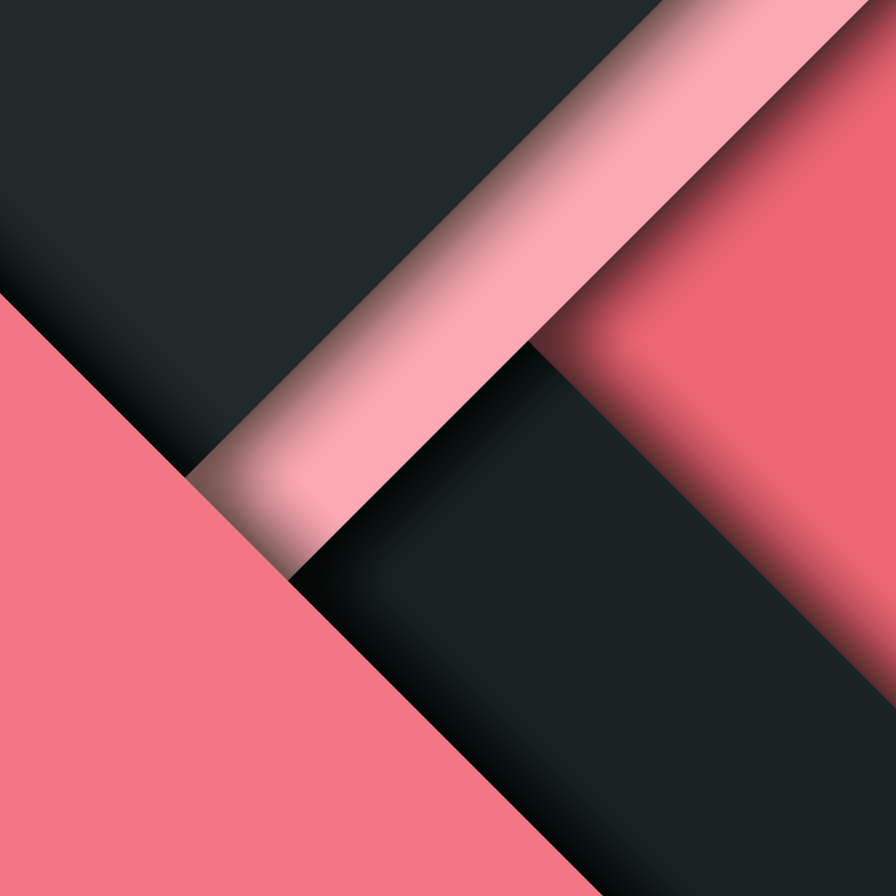
Reproduce this background procedurally as a three.js fragment shader.

```glsl
// Overlapping diagonal paper sheets in pink and charcoal with soft shadows.
varying vec2 vUv;

const float EDGE_SOFTNESS = 0.0009;
const float SHADOW_WIDTH = 0.096;

// Signed distance from a line; positive on the side the normal points to.
float lineDistance(vec2 point, vec2 normal, float offset) {
  return (dot(point, normal) - offset) * inversesqrt(dot(normal, normal));
}

// Antialiased coverage of the positive side of an edge.
float coverage(float dist) {
  return smoothstep(-EDGE_SOFTNESS, EDGE_SOFTNESS, dist);
}

// Light reaching a surface at a distance from the sheet above it.
float softLight(float dist, float width) {
  float t = clamp(dist / width, 0.0, 1.0);
  return mix(t * (2.0 - t), smoothstep(0.0, 1.0, t), 0.4);
}

// Surface colour fading from its shadow through a middle tone.
vec3 shade(vec3 shadow, vec3 middle, vec3 surface, float light) {
  vec3 lower = mix(shadow, middle, clamp(light * 2.0, 0.0, 1.0));
  return mix(lower, surface, clamp(light * 2.0 - 1.0, 0.0, 1.0));
}

void main() {
  vec2 rising = vec2(1.0, 1.0);
  vec2 falling = vec2(1.0, -1.0);

  // Distances to the four sheet edges.
  float fromCorner = lineDistance(vUv, rising, 0.673);
  float fromStrip = lineDistance(vUv, rising, 1.209);
  float fromSlate = lineDistance(vUv, falling, -0.2604);
  float fromRibbon = lineDistance(vUv, falling, -0.0305);

  // Light left by each shadow-casting edge.
  float cornerLight = softLight(fromCorner, SHADOW_WIDTH);
  float stripLight = softLight(fromStrip, SHADOW_WIDTH);
  float slateLight = softLight(fromSlate, SHADOW_WIDTH);
  float ribbonLight = softLight(fromRibbon, SHADOW_WIDTH);

  // Sheet colours.
  vec3 coral = shade(vec3(0.34, 0.17, 0.18), vec3(0.67, 0.28, 0.32),
                     vec3(0.925, 0.400, 0.450), stripLight * ribbonLight);
  vec3 strip = shade(vec3(0.005, 0.025, 0.020), vec3(0.050, 0.072, 0.075),
                     vec3(0.090, 0.142, 0.137), cornerLight * ribbonLight);
  vec3 ribbon = shade(vec3(0.44, 0.32, 0.31), vec3(0.74, 0.51, 0.53),
                      vec3(0.984, 0.660, 0.704), cornerLight * slateLight);
  vec3 slate = shade(vec3(0.005, 0.025, 0.025), vec3(0.075, 0.098, 0.103),
                     vec3(0.128, 0.160, 0.163), cornerLight);
  vec3 cornerPink = vec3(0.953, 0.463, 0.522);

  // Stack the sheets from bottom to top.
  vec3 color = mix(strip, coral, coverage(fromStrip));
  color = mix(ribbon, color, coverage(fromRibbon));
  color = mix(slate, color, coverage(fromSlate));
  color = mix(cornerPink, color, coverage(fromCorner));

  gl_FragColor = vec4(color, 1.0);
}
```
